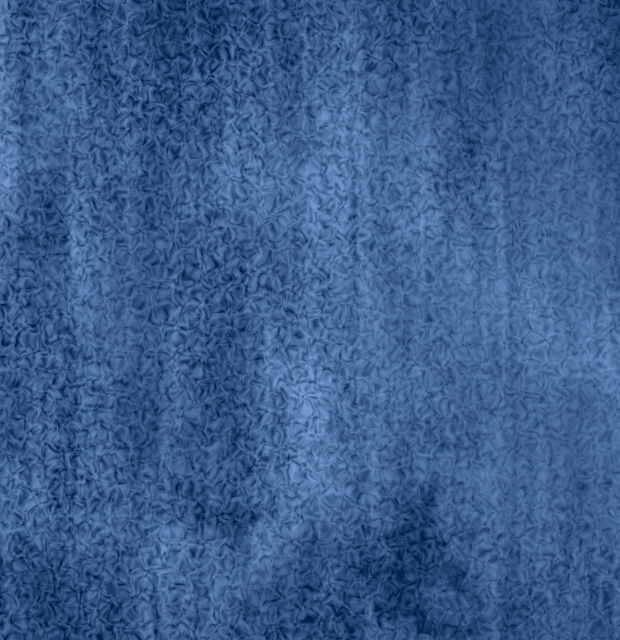
A Shadertoy shader for this texture:

```glsl
// Blue plush pile carpet: fine crumbly tufts over brushed vertical streaks,
// with soft light and dark patches where the pile leans differently.
// All layers are gradient noise, summed to one tone and mapped to a blue ramp.

#define DEEP_BLUE vec3(0.05, 0.18, 0.35)
#define PALE_BLUE vec3(0.35, 0.49, 0.69)
#define BASE_TONE 0.59
#define TUFT_SCALE vec2(125.0, 108.0)
#define TUFT_CONTRAST 0.66
#define STREAK_CONTRAST 0.26
#define PATCH_CONTRAST 0.62
#define SMUDGE_DEPTH 0.42

// Integer hash giving a unit gradient for each lattice point
vec2 gradientAt(ivec2 cell) {
    uvec2 q = uvec2(cell) * uvec2(1597334673u, 3812015801u);
    uint h = (q.x ^ q.y) * 1597334673u;
    h ^= h >> 15;
    h *= 2246822519u;
    h ^= h >> 13;
    float angle = float(h & 65535u) * 6.2831853 / 65536.0;
    return vec2(cos(angle), sin(angle));
}

float gradientNoise(vec2 p) {
    ivec2 i = ivec2(floor(p));
    vec2 f = fract(p);
    vec2 u = f * f * f * (f * (f * 6.0 - 15.0) + 10.0);
    float a = dot(gradientAt(i), f);
    float b = dot(gradientAt(i + ivec2(1, 0)), f - vec2(1, 0));
    float c = dot(gradientAt(i + ivec2(0, 1)), f - vec2(0, 1));
    float d = dot(gradientAt(i + ivec2(1, 1)), f - vec2(1, 1));
    return mix(mix(a, b, u.x), mix(c, d, u.x), u.y);
}

float fbm(vec2 p) {
    float sum = 0.0, amplitude = 0.6;
    for (int k = 0; k < 4; k++) {
        sum += amplitude * gradientNoise(p);
        p = p * 2.03 + vec2(17.3, 9.1);
        amplitude *= 0.55;
    }
    return sum;
}

// Small rounded clumps of fibre with darker gaps between them
float tufts(vec2 p) {
    vec2 bend = vec2(gradientNoise(p * 47.0), gradientNoise(p * 47.0 + 31.0));
    vec2 q = p * TUFT_SCALE + bend * 1.3;
    float clumps = gradientNoise(q);
    float fibres = gradientNoise(q * 1.83 + 53.0);
    float clusters = gradientNoise(q * 0.45 + 91.0);
    float n = clumps + 0.55 * fibres + 0.4 * clusters;
    return n - 0.35 * n * n + 0.03;
}

// Brushed columns, plus a few thin dark seams
float streaks(vec2 p) {
    float broad = gradientNoise(vec2(p.x * 19.0, p.y * 1.7 + 5.0));
    float fine = gradientNoise(vec2(p.x * 68.0, p.y * 4.0 + 23.0));
    float seam = gradientNoise(vec2(p.x * 8.0 + 3.0, p.y * 0.6));
    float seamLine = 1.0 - smoothstep(0.0, 0.05, abs(seam));
    float broken = smoothstep(-0.2, 0.4, gradientNoise(p * vec2(6.0, 5.0) + 71.0));
    return broad + 0.7 * fine - 0.6 * seamLine * broken;
}

// Broad light: bright right of centre, dim top and bottom, pale left edge
float lighting(vec2 p) {
    float glow = exp(-4.5 * dot(p - vec2(0.67, 0.48), p - vec2(0.67, 0.48)));
    float topShade = smoothstep(0.72, 1.0, p.y);
    float bottomShade = 1.0 - smoothstep(0.0, 0.24, p.y);
    float edge = (1.0 - smoothstep(0.005, 0.045, p.x)) * smoothstep(0.35, 0.75, p.y);
    return 0.28 * glow - 0.20 * topShade - 0.13 * bottomShade + 0.36 * edge - 0.07;
}

// Dark ragged marks in the lower part where the pile is pressed over
float smudges(vec2 p) {
    vec2 q = p * vec2(4.2, 5.6) + vec2(2.7, 8.4);
    q += 0.7 * vec2(fbm(p * 9.0), fbm(p * 9.0 + 40.0));
    float mark = smoothstep(0.08, 0.33, fbm(q));
    float low = 1.0 - smoothstep(0.22, 0.42, p.y);
    return mark * low * mix(0.45, 1.0, smoothstep(0.2, 0.65, p.x));
}

void mainImage(out vec4 fragColor, in vec2 fragCoord) {
    vec2 p = fragCoord / iResolution.y;

    // Pile direction: warped patches, longer down the canvas than across
    vec2 warp = vec2(fbm(p * 6.0 + 11.0), fbm(p * 6.0 + 29.0));
    float patches = fbm(p * vec2(5.2, 3.3) + 0.55 * warp + 13.0);

    // Grain is coarser on the left and calmer on the right
    float roughness = mix(1.12, 0.72, smoothstep(0.3, 0.85, p.x));
    roughness *= 1.0 + 0.5 * gradientNoise(p * vec2(7.0, 5.0) + 61.0);

    float tone = BASE_TONE + lighting(p);
    tone += PATCH_CONTRAST * patches * mix(1.1, 0.75, smoothstep(0.4, 0.8, p.x));
    tone += STREAK_CONTRAST * streaks(p);
    tone += TUFT_CONTRAST * roughness * tufts(p);
    tone -= SMUDGE_DEPTH * smudges(p);

    vec3 colour = mix(DEEP_BLUE, PALE_BLUE, clamp(tone, -0.2, 1.35));
    fragColor = vec4(clamp(colour, 0.0, 1.0), 1.0);
}
```
